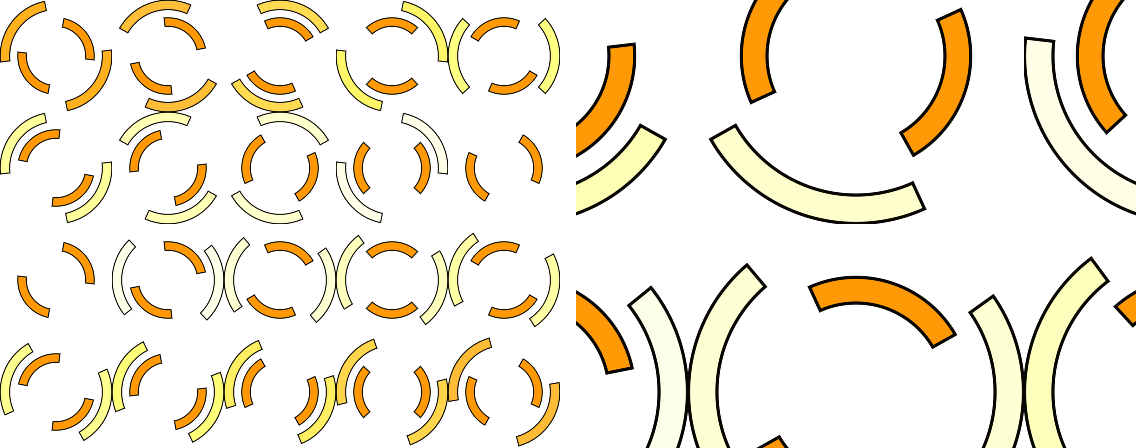
Left, the full canvas; right, a detail of the centre.
Reproduce this pattern procedurally as a Shadertoy shader.

```glsl
// Sheet of 5 by 4 spinner frames: two pairs of outlined arcs that turn and fade.

// Signed distance to two opposite ring sectors centred on the given angle
float arcPair(vec2 p, float angle, float radius, float halfWidth) {
    float c = cos(angle), s = sin(angle);
    vec2 q = abs(vec2(c * p.x + s * p.y, c * p.y - s * p.x));
    float halfSpan = radians(42.7);
    float ends = dot(q, vec2(-sin(halfSpan), cos(halfSpan)));
    return max(abs(length(q) - radius) - halfWidth, ends);
}

// Black outline just inside the shape, flat fill within it
vec3 paintArc(vec3 base, vec3 fill, float d, float pixel) {
    float shape = smoothstep(0.5, -0.5, d / pixel);
    float inside = smoothstep(0.5, -0.5, (d + 0.0095) / pixel);
    return mix(base, mix(vec3(0.03, 0.025, 0.01), fill, inside), shape);
}

// White through pale yellow to amber
vec3 fadeColor(float strength) {
    float green = 1.0 - 0.31 * smoothstep(0.58, 1.0, strength);
    return vec3(0.995, green, 1.0 - 0.88 * strength);
}

void mainImage(out vec4 fragColor, in vec2 fragCoord) {
    // Frames run left to right, then top to bottom
    vec2 grid = vec2(fragCoord.x, iResolution.y - fragCoord.y) / iResolution.xy * vec2(5.0, 4.0);
    vec2 cell = floor(grid);
    vec2 p = (fract(grid) - 0.5) * vec2(1.0, -1.0);
    float frame = cell.x + 5.0 * cell.y;
    float pixel = 5.0 / iResolution.x;

    // The outer pair spins fast while fading out, then slowly while returning
    bool fadingOut = frame < 9.5;
    float strength = fadingOut ? 1.0 - frame / 9.0 : (frame - 10.0) / 10.0;
    float outerAngle = radians(fadingOut ? 144.0 - 36.0 * frame : 180.0 - 3.6 * (frame - 10.0));
    float innerAngle = radians(36.0 + 18.0 * frame);

    vec3 color = vec3(1.0);
    if (strength > 0.05)
        color = paintArc(color, fadeColor(strength), arcPair(p, outerAngle, 0.456, 0.047), pixel);
    color = paintArc(color, vec3(1.0, 0.6, 0.02), arcPair(p, innerAngle, 0.303, 0.043), pixel);

    fragColor = vec4(color, 1.0);
}
```
